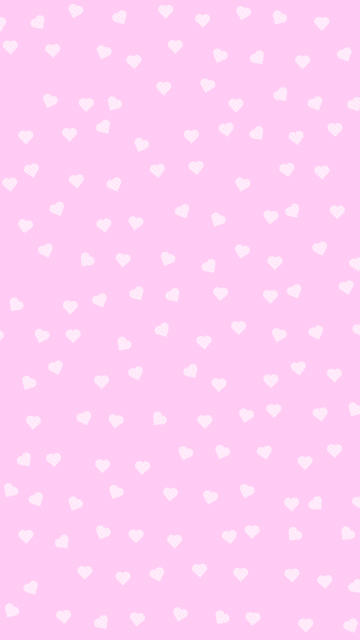
Write a WebGL 1 fragment shader that draws this pattern.

```glsl
precision highp float;
// Small pale hearts with a faint dotted weave, scattered over soft pink.

uniform vec2 u_resolution;

#define CELL 0.112        // mean heart spacing, in canvas widths
#define HEART_SIZE 0.0345 // heart scale, in canvas widths
#define JITTER 0.50       // scatter within a cell
#define MAX_TILT 0.75     // radians
#define DOT_PITCH 0.0092  // weave spacing, in canvas widths
#define HEART_DOTS 0.45   // weave strength inside hearts
#define GROUND_DOTS 0.04  // weave strength on the ground
#define PINK vec3(1.0, 0.797, 0.957)
#define BLUSH vec3(1.0, 0.85, 0.97)
#define PALE vec3(1.0, 0.925, 0.982)

vec3 hash3(vec2 cell) {
  vec3 q = fract(vec3(cell.xyx) * vec3(0.1031, 0.1030, 0.0973) + 0.37);
  q += dot(q, q.yxz + 33.33);
  return fract((q.xxy + q.yzz) * q.zyx);
}

vec2 rotate(vec2 p, float angle) {
  float c = cos(angle), s = sin(angle);
  return vec2(c * p.x - s * p.y, s * p.x + c * p.y);
}

// Signed distance to a heart of width 1.2, with its tip at the origin.
float heartDistance(vec2 p) {
  p.x = abs(p.x);
  if (p.x + p.y > 1.0) return length(p - vec2(0.25, 0.75)) - 0.35355;
  vec2 toNotch = p - vec2(0.0, 1.0);
  vec2 toSide = p - 0.5 * max(p.x + p.y, 0.0);
  return sqrt(min(dot(toNotch, toNotch), dot(toSide, toSide))) * sign(p.x - p.y);
}

// Distance to the nearest heart on a jittered brick grid.
float scatteredHearts(vec2 p) {
  vec2 grid = p / CELL;
  float nearest = 1.0;
  for (int j = -1; j <= 1; j++) {
    float row = floor(grid.y) + float(j);
    float shift = 0.5 * mod(row, 2.0);
    for (int i = -1; i <= 1; i++) {
      vec2 cell = vec2(floor(grid.x + shift) + float(i), row);
      vec3 rnd = hash3(cell + 17.0);
      vec2 center = cell + 0.5 - vec2(shift, 0.0) + JITTER * (rnd.xy - 0.5);
      float lean = 2.0 * rnd.z - 1.0;
      vec2 local = rotate((grid - center) * CELL, MAX_TILT * lean * abs(lean));
      local = local / HEART_SIZE + vec2(0.0, 0.58);
      nearest = min(nearest, heartDistance(local) * HEART_SIZE);
    }
  }
  return nearest;
}

// Diagonal lattice of small soft dots.
float dotWeave(vec2 p) {
  vec2 q = fract(rotate(p, 0.6) / DOT_PITCH) - 0.5;
  return 1.0 - smoothstep(0.12, 0.42, length(q));
}

void main() {
  vec2 p = gl_FragCoord.xy / u_resolution.x;
  float pixel = 1.0 / u_resolution.x;
  float heart = clamp(0.5 - scatteredHearts(p) / (1.2 * pixel), 0.0, 1.0);
  float weave = dotWeave(p);

  vec3 ground = mix(PINK, PALE, GROUND_DOTS * weave);
  vec3 fill = mix(PALE, BLUSH, HEART_DOTS * weave);
  gl_FragColor = vec4(mix(ground, fill, heart), 1.0);
}
```
